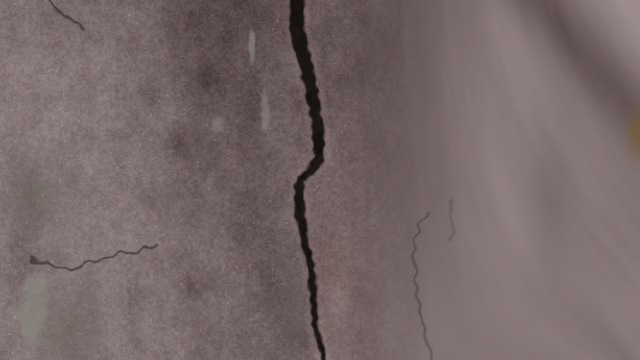
Give the GLSL for this texture, as a Shadertoy shader.

```glsl
// A weathered mauve plaster wall, split from top to bottom by a dark crack.
// Soft blobs and stretched noise build the stains, segment distances the cracks;
// grain is crisp on the left and fades to the right like a shallow focus.

#define BASE_TONE 0.515
#define STAIN_DEPTH 0.15
#define STREAK_AMOUNT 0.09
#define GRAIN_AMOUNT 0.11
#define CRACK_TAPER 0.015
#define CRACK_MIN 0.006
#define PALE_COLOR vec3(0.53, 0.52, 0.49)
#define CRACK_COLOR vec3(0.10, 0.082, 0.072)
#define MOSS_COLOR vec3(0.38, 0.36, 0.32)

const int CRACK_POINTS = 15;
const vec2 crackPath[CRACK_POINTS] = vec2[](
    vec2(0.828, 1.03), vec2(0.822, 0.925), vec2(0.847, 0.826), vec2(0.866, 0.745),
    vec2(0.882, 0.653), vec2(0.886, 0.565), vec2(0.863, 0.521), vec2(0.832, 0.502),
    vec2(0.833, 0.398), vec2(0.847, 0.329), vec2(0.866, 0.248), vec2(0.870, 0.167),
    vec2(0.874, 0.097), vec2(0.894, 0.025), vec2(0.90, -0.03));

float hash(vec2 p) {
    vec3 q = fract(vec3(p.xyx) * 0.1031);
    q += dot(q, q.yzx + 33.33);
    return fract((q.x + q.y) * q.z);
}

float noise(vec2 p) {
    vec2 i = floor(p), f = fract(p);
    f = f * f * (3.0 - 2.0 * f);
    return mix(mix(hash(i), hash(i + vec2(1, 0)), f.x),
               mix(hash(i + vec2(0, 1)), hash(i + vec2(1, 1)), f.x), f.y);
}

float fbm(vec2 p) {
    float sum = 0.0, amp = 0.5;
    for (int i = 0; i < 5; i++) {
        sum += amp * noise(p);
        p = p * 2.03 + 17.3;
        amp *= 0.5;
    }
    return sum;
}

float blob(vec2 p, vec2 center, vec2 radius) {
    vec2 d = (p - center) / radius;
    return exp(-dot(d, d));
}

float segment(vec2 p, vec2 a, vec2 b) {
    vec2 d = b - a;
    return length(p - a - d * clamp(dot(p - a, d) / dot(d, d), 0.0, 1.0));
}

float hairline(float dist, float width, float soft) {
    return 1.0 - smoothstep(width, width + soft, dist);
}

// Brightness of the plaster before grain
float wallTone(vec2 p, float mottling) {
    float tone = BASE_TONE;
    tone -= 0.05 * blob(p, vec2(0.15, 1.0), vec2(0.5, 0.22));
    tone -= STAIN_DEPTH * blob(p, vec2(0.67, 0.95), vec2(0.22, 0.42));
    tone -= 0.08 * blob(p, vec2(0.66, 0.25), vec2(0.22, 0.45));
    tone -= 0.05 * blob(p, vec2(0.80, 0.10), vec2(0.08, 0.25));
    tone -= 0.13 * blob(p, vec2(1.08, 0.95), vec2(0.20, 0.50));
    tone -= 0.05 * blob(p, vec2(1.00, 0.25), vec2(0.22, 0.50));
    tone -= 0.05 * blob(p, vec2(0.05, 0.33), vec2(0.10, 0.12));
    tone += 0.03 * blob(p, vec2(1.40, 0.45), vec2(0.22, 0.60));
    // Slanted shadow and the bright corner beyond it
    float slant = p.x - 1.50 - 0.8 * (1.0 - p.y);
    float upper = smoothstep(0.25, 0.8, p.y);
    tone -= 0.15 * upper * exp(-pow(slant / 0.085, 2.0));
    tone += 0.07 * upper * smoothstep(0.08, 0.22, slant);
    tone -= 0.04 * blob(p, vec2(1.53, 0.45), vec2(0.06, 0.22));
    // Ragged damp spots
    float spots = blob(p, vec2(0.415, 0.735), vec2(0.03, 0.04))
        + blob(p, vec2(0.50, 0.60), vec2(0.05, 0.05))
        + blob(p, vec2(0.58, 0.77), vec2(0.04, 0.07))
        + blob(p, vec2(0.53, 0.20), vec2(0.03, 0.04))
        + blob(p, vec2(0.45, 0.45), vec2(0.06, 0.04))
        + blob(p, vec2(0.52, 0.95), vec2(0.06, 0.06));
    return tone - 0.11 * spots * smoothstep(0.3, 0.65, mottling);
}

void mainImage(out vec4 fragColor, in vec2 fragCoord) {
    vec2 p = fragCoord / iResolution.y;
    float pixel = 1.0 / iResolution.y;
    float focus = 1.0 - smoothstep(0.85, 1.25, p.x);
    float mottling = fbm(p * vec2(24.0, 18.0));

    // Plaster with streaks that lean over toward the right
    float lean = 0.7 * smoothstep(1.0, 1.78, p.x) * (p.y - 0.5);
    float streaks = fbm(vec2((p.x + lean) * 13.0, p.y * 2.5)) - 0.48;
    float tone = wallTone(p, mottling) + STREAK_AMOUNT * streaks;
    float grain = 0.6 * noise(p * 210.0) + 0.4 * noise(p * 95.0 + 7.0) - 0.5;
    tone += focus * (GRAIN_AMOUNT * grain + 0.10 * (mottling - 0.48));
    vec3 color = vec3(tone, tone - 0.06, tone - 0.053);

    // Warm bloom, moss and flaked pale paint
    color += vec3(0.025, 0.005, -0.005) * blob(p, vec2(0.93, 0.25), vec2(0.06, 0.25));
    float moss = blob(p, vec2(0.18, 0.08), vec2(0.10, 0.12))
        + blob(p, vec2(0.10, 0.46), vec2(0.09, 0.09))
        + 0.8 * blob(p, vec2(0.81, 0.12), vec2(0.04, 0.14));
    color = mix(color, MOSS_COLOR, 0.5 * min(moss, 1.0));
    float flakes = blob(p, vec2(0.09, 0.15), vec2(0.06, 0.15))
        + blob(p, vec2(0.735, 0.70), vec2(0.025, 0.09))
        + 0.8 * blob(p, vec2(0.70, 0.88), vec2(0.015, 0.10))
        + 0.7 * blob(p, vec2(0.61, 0.65), vec2(0.04, 0.06));
    color = mix(color, PALE_COLOR, 0.65 * smoothstep(0.48, 0.8, flakes * (0.45 + mottling)));
    color = mix(color, vec3(0.48, 0.48, 0.45), 0.4 * blob(p, vec2(1.24, 0.10), vec2(0.03, 0.12)));
    color = mix(color, vec3(0.46, 0.37, 0.20), 0.7 * blob(p, vec2(1.765, 0.63), vec2(0.022, 0.06)));
    float fleck = step(0.988, hash(floor(p * 130.0))) * smoothstep(0.45, 0.1, length(fract(p * 130.0) - 0.5));
    color += 0.10 * focus * fleck;

    // Hairline cracks, sharp at left and blurred at right
    vec2 w = p + 0.018 * (vec2(noise(p * 45.0), noise(p * 45.0 + 31.0)) - 0.5);
    float fine = min(segment(w, vec2(0.09, 0.28), vec2(0.174, 0.252)), segment(w, vec2(0.174, 0.252), vec2(0.30, 0.287)));
    fine = min(fine, segment(w, vec2(0.30, 0.287), vec2(0.44, 0.315)));
    fine = min(fine, segment(w, vec2(0.13, 1.0), vec2(0.235, 0.915)));
    color *= 1.0 - 0.38 * hairline(fine, 0.0005, 0.003 + pixel);
    float faint = min(segment(w, vec2(1.195, 0.0), vec2(1.155, 0.19)), segment(w, vec2(1.155, 0.19), vec2(1.152, 0.34)));
    faint = min(faint, segment(w, vec2(1.152, 0.34), vec2(1.185, 0.41)));
    color *= 1.0 - 0.22 * hairline(faint, 0.0, 0.007);
    color *= 1.0 - 0.12 * hairline(segment(w, vec2(1.257, 0.34), vec2(1.25, 0.45)), 0.0, 0.01);

    // Main crack with a worn rim and a rough inner wall
    vec2 c = p + 0.009 * (vec2(noise(p * 60.0), noise(p * 60.0 + 9.0)) - 0.5);
    float dist = 1.0;
    for (int i = 0; i < CRACK_POINTS - 1; i++) dist = min(dist, segment(c, crackPath[i], crackPath[i + 1]));
    float halfWidth = CRACK_MIN + CRACK_TAPER * p.y - 0.005 * exp(-pow((p.y - 0.51) / 0.02, 2.0));
    float edge = dist - halfWidth;
    color += vec3(0.045, 0.035, 0.028) * exp(-pow((edge - 0.009) / 0.008, 2.0));
    vec3 inside = CRACK_COLOR * (0.55 + 0.9 * fbm(p * vec2(70.0, 45.0)));
    color = mix(color, inside, 1.0 - smoothstep(-0.002 - pixel, 0.002 + pixel, edge));

    fragColor = vec4(clamp(color, 0.0, 1.0), 1.0);
}
```
